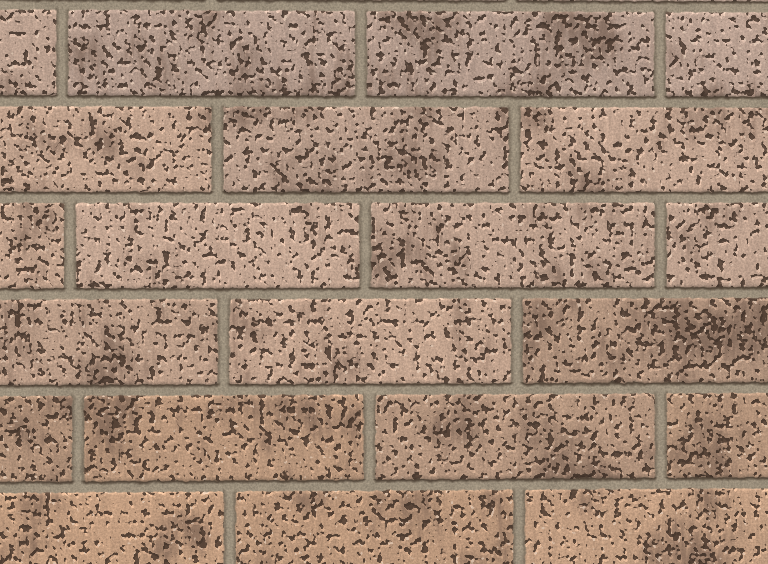
Write a WebGL 2 fragment shader that draws this texture.

```glsl
#version 300 es
precision highp float;

uniform vec2 u_resolution;
out vec4 outColor;

// Layout, in course heights (y runs downward from the top edge)
const float COURSES_WIDE = 8.0;
const vec2 BED_START = vec2(0.042, 0.073);  // first bed joint: left, right
const vec2 BED_PITCH = vec2(1.007, 0.991);  // course height: left, right
const float JOINT_START = 0.646;
const float JOINT_DRIFT = 0.042;            // shift of joints per course
const float BRICK_PITCH = 3.115;
const float PITCH_SHRINK = 0.02;            // narrowing per course
const float ODD_SHIFT = 0.03;
const vec2 HALF_JOINT = vec2(0.063, 0.058);
const float CORNER = 0.025;
const float EDGE_WEAR = 0.016;

// Surface
const float PIT_SCALE = 13.0;
const float PIT_LEVEL = 0.17;
const float PIT_SOFTNESS = 0.13;
const vec2 LIGHT_STEP = vec2(0.012, 0.028);
const float RELIEF = 0.15;

// Colours
const vec3 PINK_CLAY = vec3(0.735, 0.635, 0.575);
const vec3 TAN_CLAY = vec3(0.735, 0.595, 0.485);
const vec3 STAIN = vec3(0.43, 0.345, 0.295);
const vec3 PIT = vec3(0.27, 0.205, 0.165);
const vec3 CHIP = vec3(0.88, 0.79, 0.71);
const vec3 MORTAR = vec3(0.61, 0.56, 0.485);
const vec3 SHADOW = vec3(0.27, 0.22, 0.175);

float hash(vec2 p) {
    vec3 q = fract(p.xyx * vec3(0.1031, 0.1030, 0.0973));
    q += dot(q, q.yzx + 33.33);
    return fract((q.x + q.y) * q.z);
}

vec2 gradientAt(vec2 cell) {
    float angle = 6.28318 * hash(cell + 57.0);
    return vec2(cos(angle), sin(angle));
}

float gradientNoise(vec2 p) {
    vec2 i = floor(p), f = p - i;
    vec2 w = f * f * f * (f * (f * 6.0 - 15.0) + 10.0);
    vec2 e = vec2(0.0, 1.0);
    float a = dot(gradientAt(i), f);
    float b = dot(gradientAt(i + e.yx), f - e.yx);
    float c = dot(gradientAt(i + e.xy), f - e.xy);
    float d = dot(gradientAt(i + e.yy), f - e.yy);
    return mix(mix(a, b, w.x), mix(c, d, w.x), w.y);
}

float roundedBox(vec2 p, vec2 halfSize) {
    vec2 q = abs(p) - halfSize + CORNER;
    return length(max(q, 0.0)) + min(max(q.x, q.y), 0.0) - CORNER;
}

// Depth of the torn, pitted face: 0 on the skin, 1 inside a pit
float pitDepth(vec2 p, float density) {
    float n = gradientNoise(p * PIT_SCALE) + 0.55 * gradientNoise(p * PIT_SCALE * 2.1 + 31.0);
    return smoothstep(PIT_LEVEL, PIT_LEVEL + PIT_SOFTNESS, n + density);
}

void main() {
    vec2 p = vec2(gl_FragCoord.x, u_resolution.y - gl_FragCoord.y) * COURSES_WIDE / u_resolution.x;
    float pixel = COURSES_WIDE / u_resolution.x;
    float across = p.x / COURSES_WIDE;

    // Running bond with slightly converging courses
    float v = (p.y - mix(BED_START.x, BED_START.y, across)) / mix(BED_PITCH.x, BED_PITCH.y, across);
    float course = floor(v);
    float odd = mod(course, 2.0);
    float pitch = BRICK_PITCH - PITCH_SHRINK * course;
    float u = (p.x - JOINT_START - JOINT_DRIFT * course - ODD_SHIFT * odd) / pitch + 0.5 * odd;
    vec2 brick = vec2(floor(u), course);
    vec2 local = vec2((fract(u) - 0.5) * pitch, fract(v) - 0.5);
    vec2 halfSize = vec2(0.5 * pitch, 0.5) - HALF_JOINT;
    float wear = gradientNoise(p * 9.0) + 0.6 * gradientNoise(p * 23.0);
    float d = roundedBox(local, halfSize) + EDGE_WEAR * wear;

    // Clay: pink above, tan below, varied from brick to brick
    float tone = hash(brick + 11.0);
    float warmth = clamp(0.2 * course + 0.5 * (hash(brick + 23.0) - 0.5), 0.0, 1.0);
    vec3 clay = mix(PINK_CLAY, TAN_CLAY, warmth) * mix(0.94, 1.05, tone);
    float streak = gradientNoise(p * vec2(17.0, 2.2)) + 0.5 * gradientNoise(p * vec2(38.0, 6.0));
    float grain = gradientNoise(p * 41.0) + 0.7 * gradientNoise(p * 67.0);
    clay *= 1.0 + 0.08 * streak + 0.13 * grain;

    // Stains, pits and lit chips gather in the same clouds
    float cloud = gradientNoise(p * 1.3 + 7.0) + 0.6 * gradientNoise(p * vec2(4.5, 3.0));
    float stain = smoothstep(-0.15, 0.75, cloud + 0.45 * streak + 0.3 * (0.5 - tone));
    clay = mix(clay, STAIN, 0.65 * stain);
    float density = 0.2 * cloud + 0.08 * streak + 0.06 * (0.5 - tone);
    float pit = pitDepth(p, density);
    float slope = pitDepth(p - LIGHT_STEP, density) - pit;
    clay = mix(clay, PIT, 0.78 * pit);
    clay *= 1.0 + RELIEF * slope;
    float chip = smoothstep(0.42, 0.62, gradientNoise(p * 19.0 + 90.0) + 0.25 * slope);
    clay = mix(clay, CHIP, 0.7 * chip);

    // Worn arris: pale on top, dark underneath
    float rim = smoothstep(-0.05, 0.0, d);
    float facing = smoothstep(-0.04, 0.04, abs(local.y) - halfSize.y + 0.04) * sign(local.y);
    clay *= 1.0 - 0.17 * rim * facing;

    // Sandy mortar, shaded under each brick and faintly beside it
    vec3 mortar = MORTAR * (1.0 + 0.14 * grain + 0.07 * gradientNoise(p * 6.0));
    float under = smoothstep(0.0, 0.02, local.y - halfSize.y + 0.02);
    float beside = 0.4 * smoothstep(0.0, 0.02, abs(local.x) - halfSize.x + 0.02);
    float contact = 1.0 - smoothstep(0.005, 0.045, d);
    mortar = mix(mortar, SHADOW, 0.85 * contact * max(under, beside));

    vec3 color = mix(clay, mortar, smoothstep(-pixel, pixel, d));
    outColor = vec4(clamp(color, 0.0, 1.0), 1.0);
}
```
